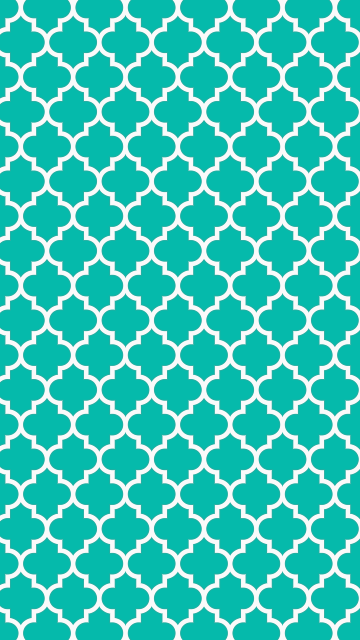
Write a Shadertoy shader that draws this pattern.

```glsl
// Lengths are fractions of the canvas width
const vec2  PERIOD       = vec2(0.1454, 0.1931);  // one repeat, across and down
const vec2  NODE         = vec2(0.4213, 1.0810);  // a point where two lobes touch
const float STROKE_WIDTH = 0.0126;
const float RIM_WIDTH    = 0.0026;                // darker edge beside the stroke
const float EDGE_PIXELS  = 0.6;                   // half width of edge smoothing

const vec3 TEAL  = vec3(0.02, 0.73, 0.67);
const vec3 RIM   = vec3(0.15, 0.68, 0.63);
const vec3 WHITE = vec3(0.98);

// Distance from the edge of the quatrefoil lattice, negative inside the stroke
float latticeDistance(vec2 p) {
    // Mirror every repeat into one quarter cell with a node at the origin
    vec2 q = abs(mod(p - NODE + 0.5 * PERIOD, PERIOD) - 0.5 * PERIOD);

    // Half-turn symmetry about the middle of the quarter cell
    vec2 quarter = 0.25 * PERIOD;
    vec2 s = q - quarter;
    if (s.x > 0.0) s = -s;

    // Quarter-circle lobe
    float radius = quarter.x;
    float lobe = abs(length(s + vec2(0.0, quarter.y)) - radius);

    // Upright step joining two lobes, with square corners
    float stepHalfHeight = quarter.y - radius;
    float upright = max(abs(s.x), abs(s.y) - stepHalfHeight);

    return min(lobe, upright) - 0.5 * STROKE_WIDTH;
}

// Smoothed coverage of the region where d is below zero
float coverage(float d, float softness) {
    return 1.0 - smoothstep(-softness, softness, d);
}

void mainImage(out vec4 fragColor, in vec2 fragCoord) {
    float softness = EDGE_PIXELS / iResolution.x;
    float d = latticeDistance(fragCoord / iResolution.x);

    vec3 color = mix(TEAL, RIM, coverage(d - RIM_WIDTH, softness));
    color = mix(color, WHITE, coverage(d, softness));
    fragColor = vec4(color, 1.0);
}
```
